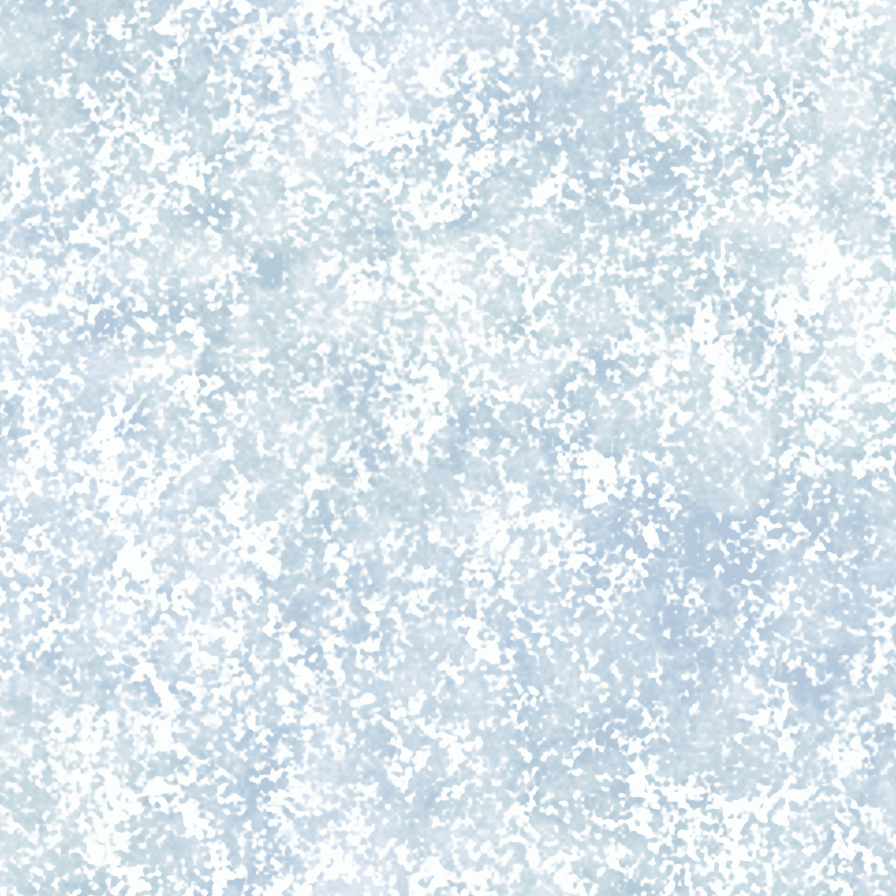
Write a Shadertoy shader that draws this texture.

```glsl
const vec3 WHITE = vec3(0.988, 0.995, 0.997);
const vec3 PALE = vec3(0.875, 0.913, 0.935);
const vec3 MID = vec3(0.785, 0.855, 0.885);
const vec3 DEEP = vec3(0.705, 0.79, 0.85);
const vec3 BLUE_TINT = vec3(0.0, -0.003, 0.014);

const float PATCH_SCALE = 5.0;    // broad washes across the canvas
const float CLUMP_SCALE = 27.0;   // groups of flecks
const float STAIN_SCALE = 27.0;   // rounded pale stains
const float GRAIN_SCALE = 150.0;  // single flecks
const float VEIN_SCALE = 13.0;    // bare scratches
const float PAINT_BIAS = 0.19;    // higher means less bare white
const float EDGE_LOW = -0.22;
const float EDGE_HIGH = 0.24;

vec2 hash2(vec2 p) {
    vec3 q = fract(p.xyx * vec3(0.1031, 0.1030, 0.0973));
    q += dot(q, q.yzx + 33.33);
    return fract((q.xx + q.yz) * q.zy);
}

float valueNoise(vec2 p) {
    vec2 cell = floor(p), f = fract(p);
    f = f * f * (3.0 - 2.0 * f);
    float low = mix(hash2(cell).x, hash2(cell + vec2(1, 0)).x, f.x);
    float high = mix(hash2(cell + vec2(0, 1)).x, hash2(cell + vec2(1, 1)).x, f.x);
    return mix(low, high, f.y);
}

// Layered noise, each octave turned to hide the grid
float layeredNoise(vec2 p) {
    const mat2 TURN = mat2(1.6, 1.2, -1.2, 1.6);
    float sum = 0.0, weight = 0.53;
    for (int i = 0; i < 4; i++) {
        sum += weight * valueNoise(p);
        p = TURN * p + 17.3;
        weight *= 0.5;
    }
    return sum;
}

// Distance to the nearest scattered cell centre
float cellDistance(vec2 p) {
    vec2 cell = floor(p);
    float nearest = 8.0;
    for (int y = -1; y <= 1; y++)
    for (int x = -1; x <= 1; x++) {
        vec2 c = cell + vec2(x, y);
        vec2 d = c + hash2(c + 40.0) - p;
        nearest = min(nearest, dot(d, d));
    }
    return sqrt(nearest);
}

void mainImage(out vec4 fragColor, in vec2 fragCoord) {
    vec2 uv = fragCoord / iResolution.y + 3.0;
    vec2 warp = vec2(layeredNoise(uv * 28.0), layeredNoise(uv * 28.0 + 61.0)) - 0.5;
    vec2 ragged = uv + 0.035 * warp;

    // Broad washes, clumps and fine flecks
    float wash = layeredNoise(uv * PATCH_SCALE + 9.0) - 0.5;
    float clump = layeredNoise(ragged * CLUMP_SCALE) - 0.5;
    vec2 turned = mat2(0.8, 0.6, -0.6, 0.8) * uv;
    float grain = valueNoise(turned * GRAIN_SCALE) - 0.5;
    float dust = valueNoise(uv * GRAIN_SCALE * 1.6 + 5.0) - 0.5;
    float roughness = mix(0.65, 1.25, valueNoise(uv * 5.0 + 21.0));
    float strokes = valueNoise(uv * vec2(95.0, 14.0)) - 0.5;

    // Rounded stains and branching bare veins
    float stain = 1.0 - smoothstep(0.15, 0.6, cellDistance(ragged * STAIN_SCALE));
    float ridge = 1.0 - abs(2.0 * layeredNoise(ragged * VEIN_SCALE + 33.0) - 1.0);
    float veinArea = smoothstep(0.42, 0.68, valueNoise(uv * 6.0 + 50.0));
    float vein = smoothstep(0.88, 0.98, ridge) * veinArea;

    // Paint coverage with soft, flecked edges
    float field = PAINT_BIAS + 0.72 * wash + 0.95 * clump + 0.16 * strokes;
    field += roughness * (1.1 * grain + 0.65 * dust) + 0.16 * (stain - 0.4);
    field -= 0.42 * vein;
    float paint = smoothstep(EDGE_LOW, EDGE_HIGH, field);

    // Stains dry pale inside and darker around the rim
    float cloud = layeredNoise(ragged * 17.0 + 80.0) - 0.5;
    float tone = 0.47 + 0.6 * wash + 1.5 * cloud + 0.4 * grain + 0.35 * dust;
    tone -= 0.30 * stain * smoothstep(-0.05, 0.15, cloud + 0.5 * clump);
    vec3 pigment = mix(PALE, MID, smoothstep(0.05, 0.55, tone));
    pigment = mix(pigment, DEEP, smoothstep(0.45, 0.95, tone));
    pigment += BLUE_TINT * smoothstep(0.4, 0.75, valueNoise(uv * 3.0 + 70.0));

    fragColor = vec4(mix(WHITE, pigment, paint), 1.0);
}
```
